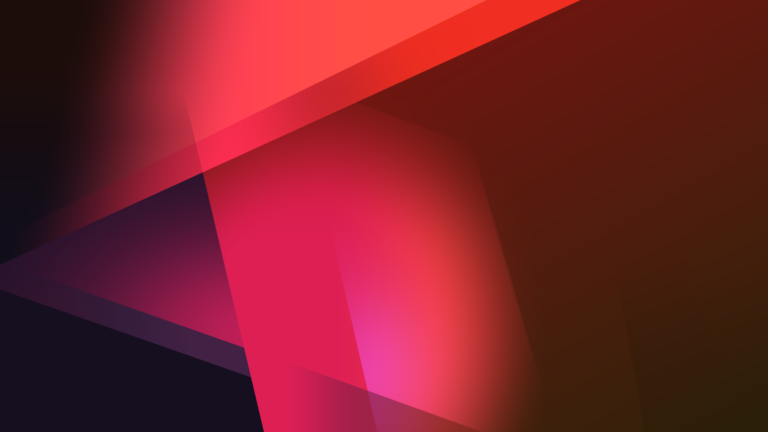
Reproduce this background procedurally as a Shadertoy shader.

```glsl
// Overlapping translucent facets with crimson, pink and amber glows on a dark ground.

// Antialiased step: 0 below zero, 1 above it
float edge(float d) {
    float w = 0.9 / iResolution.y;
    return smoothstep(-w, w, d);
}

// Signed height above the line y = slope * x + offset
float above(vec2 p, float slope, float offset) {
    return (p.y - slope * p.x - offset) * inversesqrt(1.0 + slope * slope);
}

// Signed distance right of the steep line x = base + lean * y
float rightOf(vec2 p, float lean, float base) {
    return (p.x - lean * p.y - base) * inversesqrt(1.0 + lean * lean);
}

// Gaussian falloff with separate widths per axis
float glow(vec2 p, vec2 center, vec2 radius) {
    vec2 d = (p - center) / radius;
    return exp(-dot(d, d));
}

// Right ground and the round glow behind the steep panes
vec3 centerPanel(vec2 p) {
    float olive = clamp(0.4 * (p.x - 1.1) + 0.7 * (1.0 - p.y) - 0.05, 0.0, 1.0);
    vec3 ground = mix(vec3(0.43, 0.085, 0.065), vec3(0.16, 0.14, 0.035), olive);
    ground *= 1.0 - 0.1 * edge(rightOf(p, -0.18, 1.493)) * smoothstep(0.45, 0.1, p.y);

    float reach = length((p - vec2(0.74, 0.22)) / vec2(0.50, 0.58));
    float light = 1.0 - smoothstep(0.5, 1.1, reach);
    float pane = smoothstep(-0.004, 0.004, rightOf(p, -0.29, 1.285));
    light *= 1.0 - 0.75 * pane;
    light *= 1.0 - 0.7 * edge(above(p, -0.366, 1.064));

    vec3 lit = mix(vec3(0.87, 0.12, 0.33), vec3(0.95, 0.24, 0.25),
                   smoothstep(0.75, 1.08, p.x));
    lit = mix(lit, vec3(0.78, 0.12, 0.17), smoothstep(0.4, 0.75, p.y) * 0.7);
    vec3 col = mix(ground, lit, light);

    // Pink light cut by the second steep pane
    float pink = glow(p, vec2(0.86, 0.13), vec2(0.15, 0.20));
    col += vec3(0.04, 0.11, 0.33) * pink * edge(rightOf(p, -0.23, 0.873));

    // Dark sheet along the bottom
    vec3 sheet = mix(vec3(0.42, 0.12, 0.26), vec3(0.42, 0.14, 0.09),
                     smoothstep(0.82, 1.05, p.x));
    float cover = edge(-above(p, -0.36, 0.402)) * smoothstep(0.64, 0.85, p.x);
    return mix(col, sheet, 0.55 * cover);
}

// Violet facet and the dark wedge at the lower left
vec3 leftFacet(vec2 p) {
    float light = glow(p, vec2(0.6, 0.22), vec2(0.38, 0.25));
    vec3 col = mix(vec3(0.12, 0.07, 0.16), vec3(0.75, 0.12, 0.34), light);
    vec3 rim = mix(vec3(0.12, 0.085, 0.17), vec3(0.26, 0.13, 0.27),
                   smoothstep(0.0, 0.5, p.x));
    float rimFade = smoothstep(0.0, 0.3, p.x);
    col = mix(col, rim, edge(-above(p, -0.352, 0.394)) * rimFade);
    return mix(col, vec3(0.085, 0.06, 0.125), edge(-above(p, -0.35, 0.33)));
}

// Diagonal coral sheet and the red band below it
vec3 upperSheets(vec2 p) {
    float across = p.x - 0.25 * (p.y - 0.75);
    vec3 dark = mix(vec3(0.075, 0.06, 0.12), vec3(0.11, 0.05, 0.04),
                    smoothstep(0.4, 0.9, p.y));
    vec3 coral = mix(vec3(1.0, 0.24, 0.34), vec3(1.0, 0.31, 0.27),
                     smoothstep(0.4, 0.9, p.x));
    coral = mix(dark, coral, smoothstep(0.12, 0.56, across));

    vec3 red = mix(vec3(1.0, 0.18, 0.32), vec3(0.94, 0.18, 0.13),
                   smoothstep(0.5, 1.0, p.x));
    red *= 1.0 - 0.18 * glow(p, vec2(0.75, 0.78), vec2(0.16));
    red = mix(dark, red, smoothstep(0.08, 0.58, across));

    vec3 col = mix(red, coral, edge(above(p, 0.49, 0.448)));
    float leftPane = edge(-rightOf(p, -0.236, 0.611));
    return col * (1.0 - 0.14 * leftPane * smoothstep(0.8, 0.68, p.y));
}

void mainImage(out vec4 fragColor, in vec2 fragCoord) {
    vec2 p = fragCoord / iResolution.y;
    vec3 col = mix(leftFacet(p), centerPanel(p), edge(rightOf(p, -0.236, 0.611)));
    col = mix(col, upperSheets(p), edge(above(p, 0.456, 0.387)));
    fragColor = vec4(col, 1.0);
}
```
